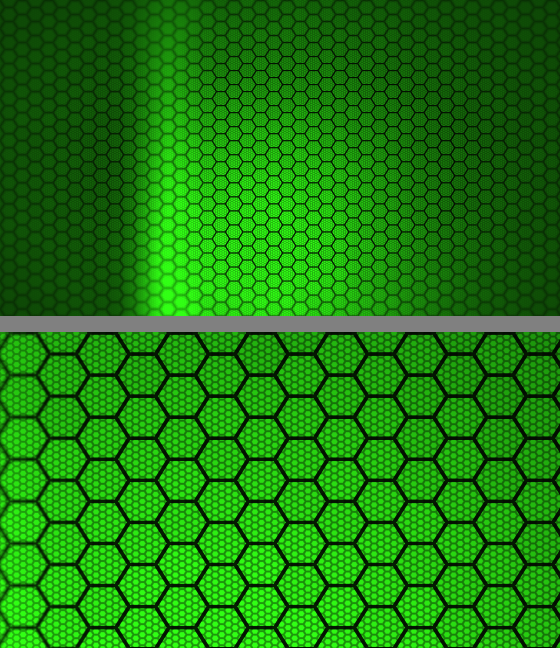
Top, the full canvas; bottom, a detail of the centre.
Give the GLSL for this pattern, as a WebGL 2 fragment shader.

```glsl
#version 300 es
precision highp float;

uniform vec2 u_resolution;
out vec4 fragColor;

#define CELL_HEIGHT 0.0444
#define CELL_STRETCH 1.09
#define GRID_ORIGIN vec2(0.699, 0.599)
#define MESH_COUNT 6.0
#define LINE_HALF 0.043
#define MESH_HALF 0.14
#define MESH_DEPTH 0.42
#define CELL_VARIATION 0.05
#define BEAM_X 0.305
#define GLOW_CENTER vec2(0.47, 0.18)
#define GLOW_SIZE vec2(0.27, 0.56)

const vec2 LATTICE = vec2(1.7320508, 1.0);

float hash(vec2 p) {
    vec3 h = fract(p.xyx * vec3(0.1031, 0.1030, 0.0973));
    h += dot(h, h.yzx + 33.33);
    return fract((h.x + h.y) * h.z);
}

// Offset from the nearest centre of a flat-topped hexagon grid
vec2 hexOffset(vec2 p) {
    vec2 a = p - LATTICE * round(p / LATTICE);
    vec2 s = p - 0.5 * LATTICE;
    vec2 b = s - LATTICE * round(s / LATTICE);
    return dot(a, a) < dot(b, b) ? a : b;
}

// Distance to the border of a hexagon of height 1
float borderDistance(vec2 offset) {
    vec2 a = abs(offset);
    return 0.5 - max(a.y, dot(a, vec2(0.8660254, 0.5)));
}

float lineMask(float d, float halfWidth, float blur) {
    return 1.0 - smoothstep(halfWidth - blur, halfWidth + blur, d);
}

float bell(float x) {
    return exp(-x * x);
}

// Green light level: dim base, broad glow and a beam with a hard left side
float lightLevel(vec2 uv) {
    vec2 g = (uv - GLOW_CENTER) / GLOW_SIZE;
    float side = mix(0.16, 1.0, smoothstep(0.20, 0.30, uv.x));
    float glow = 0.72 * exp(-dot(g, g)) * side;
    float beam = 0.30 * bell((uv.x - BEAM_X) / 0.05) * (1.0 - 0.75 * uv.y);
    float base = 0.37 - 0.09 * smoothstep(0.3, 0.75, length(uv - 0.5));
    return base + glow + beam;
}

void main() {
    vec2 uv = gl_FragCoord.xy / u_resolution;
    vec2 p = gl_FragCoord.xy / u_resolution.y - GRID_ORIGIN;
    vec2 q = p / (CELL_HEIGHT * vec2(CELL_STRETCH, 1.0));
    float pixel = 1.0 / (u_resolution.y * CELL_HEIGHT);

    // Sharp middle, soft rim and haze inside the beam
    float rim = smoothstep(0.25, 0.62, length((uv - vec2(0.54, 0.48)) * vec2(1.0, 0.9)));
    float haze = 0.6 * bell((uv.x - BEAM_X + 0.01) / 0.055);
    float defocus = clamp(rim + haze, 0.0, 1.0);

    // Large cells
    vec2 offset = hexOffset(q);
    vec2 cellId = round((q - offset) / LATTICE * 2.0);
    float border = lineMask(borderDistance(offset), LINE_HALF, 0.55 * pixel + 0.16 * defocus);
    border *= mix(0.88, 0.50, defocus);

    // Fine mesh inside each cell
    float meshDistance = borderDistance(hexOffset(q * MESH_COUNT));
    float mesh = lineMask(meshDistance, MESH_HALF, max(0.08, 0.75 * pixel * MESH_COUNT));
    mesh *= MESH_DEPTH * (1.0 - 0.85 * defocus);

    // Shading
    float level = lightLevel(uv);
    level *= 1.0 + CELL_VARIATION * (hash(cellId + 200.0) - 0.5);
    level = min(level, 1.04) * (1.0 - mesh) * (1.0 - border);
    vec3 greenTint = vec3(0.19, 1.0, 0.08);
    fragColor = vec4(clamp(greenTint * level, 0.0, 1.0), 1.0);
}
```
